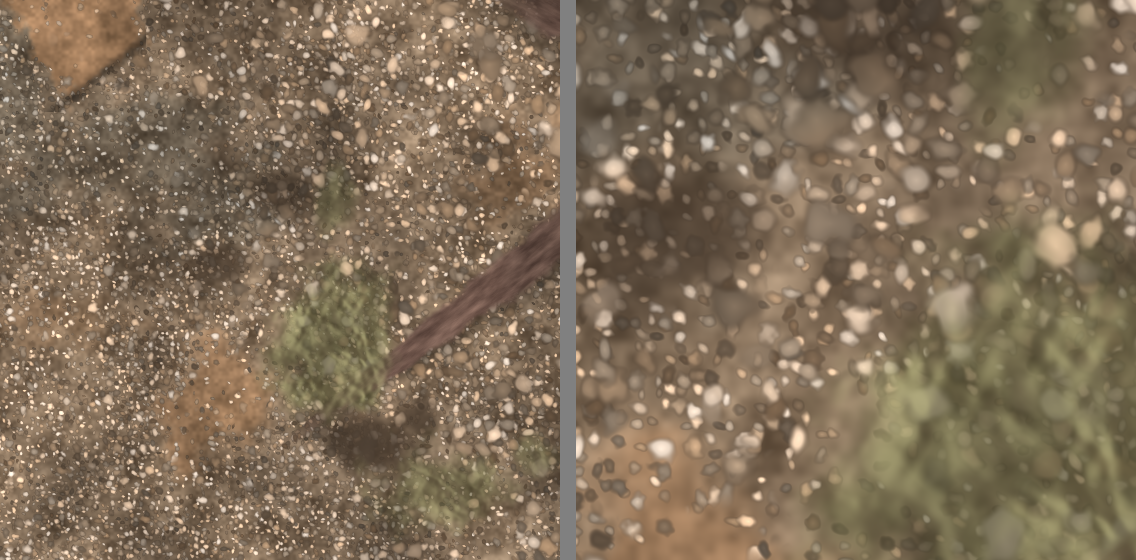
Left: the whole. Right: its middle third, enlarged.
Give the GLSL for this texture, as a Shadertoy shader.

```glsl
// Draws stony brown ground with gravel, bare soil, grass tufts and a fallen branch.

vec3 hash3(vec2 p) {
    vec3 q = fract(p.xyx * vec3(0.1031, 0.1030, 0.0973));
    q += dot(q, q.yxz + 33.33);
    return fract((q.xxy + q.yzz) * q.zyx);
}

float noise(vec2 p) {
    vec2 i = floor(p), f = fract(p);
    f = f * f * (3.0 - 2.0 * f);
    float low = mix(hash3(i).x, hash3(i + vec2(1, 0)).x, f.x);
    float high = mix(hash3(i + vec2(0, 1)).x, hash3(i + 1.0).x, f.x);
    return mix(low, high, f.y);
}

float fbm(vec2 p) {
    float sum = 0.0, weight = 0.53;
    for (int i = 0; i < 4; i++) {
        sum += weight * noise(p);
        p = mat2(1.6, 1.2, -1.2, 1.6) * p + 17.3;
        weight *= 0.5;
    }
    return sum;
}

mat2 rotation(float angle) {
    float c = cos(angle), s = sin(angle);
    return mat2(c, s, -s, c);
}

// Ragged soft patch, 1 inside and 0 outside
float patchMask(vec2 uv, vec2 center, vec2 radius) {
    float ragged = 1.6 * (fbm(uv * 16.0 + center * 31.0) - 0.5);
    return 1.0 - smoothstep(0.3, 1.15, length((uv - center) / radius) + ragged);
}

vec3 stoneColor(float tone, float warmth) {
    vec3 color = mix(vec3(0.30, 0.25, 0.20), vec3(0.62, 0.54, 0.455), smoothstep(-0.1, 0.6, tone));
    color = mix(color, vec3(0.90, 0.81, 0.72), smoothstep(0.55, 1.0, tone));
    return color * mix(vec3(0.97, 1.0, 1.04), vec3(1.05, 0.98, 0.90), warmth);
}

// Lays jittered rounded stones with dark rims over a color
vec3 addStones(vec3 color, vec2 uv, float scale, float density, float softness, float brightness) {
    vec2 p = uv * scale;
    float wobble = 0.7 * (noise(p * 2.6) - 0.5);
    for (int k = 0; k < 9; k++) {
        vec2 cell = floor(p) + vec2(k % 3, k / 3) - 1.0;
        vec3 shape = hash3(cell + scale * 7.0), look = hash3(cell + scale * 3.0 + 91.7);
        vec2 d = rotation(2.2 * look.y - 0.2) * (p - cell - 0.1 - 0.8 * shape.xy);
        d.y *= 1.0 + 0.8 * shape.x;
        float dist = length(d) / mix(0.33, 0.62, shape.z * shape.z) + wobble;
        float present = smoothstep(look.x, look.x + 0.1, density);
        float rim = 1.0 - smoothstep(0.8, 1.6, dist);
        color = mix(color, vec3(0.25, 0.20, 0.155), 0.4 * rim * present);
        float cover = 1.0 - smoothstep(1.0 - softness, 1.0 + softness, dist);
        vec3 stone = stoneColor(clamp(look.z + brightness, 0.0, 1.0), shape.y);
        color = mix(color, stone * (1.08 - 0.18 * dist), cover * present);
    }
    return color;
}

// Wispy blades crossing at several angles
vec3 addGrass(vec3 color, vec2 uv, vec2 center, vec2 radius, float strength) {
    vec2 bent = uv + 0.02 * fbm(uv * 18.0);
    float blades = 0.0;
    for (int i = 0; i < 3; i++) {
        vec2 p = rotation(0.7 * float(i) - 0.9) * bent;
        blades += noise(p * vec2(120.0, 24.0) + 40.0 * float(i)) / 3.0;
    }
    blades = smoothstep(0.25, 0.75, mix(blades, fbm(uv * 26.0), 0.35));
    vec3 green = mix(vec3(0.27, 0.26, 0.16), vec3(0.61, 0.59, 0.42), blades);
    float mask = patchMask(uv, center, radius) * (0.7 + 0.3 * blades);
    return mix(color, green, mask * strength);
}

vec3 addShadow(vec3 color, vec2 uv, vec2 center, vec2 radius, float strength) {
    return mix(color, vec3(0.26, 0.21, 0.165), strength * patchMask(uv, center, radius));
}

// Tapered wood with a soft shadow on its lower side
vec3 addBranch(vec3 color, vec2 uv, vec2 tip, vec2 butt, float tipWidth, float buttWidth) {
    vec2 axis = normalize(butt - tip), d = uv - tip;
    float along = dot(d, axis), across = dot(d, vec2(-axis.y, axis.x));
    float h = clamp(along / length(butt - tip), 0.0, 1.0);
    float side = across / mix(tipWidth, buttWidth, h) + 0.7 * (fbm(uv * 26.0) - 0.5);
    float visible = smoothstep(-0.02, 0.2, along);
    color *= 1.0 - 0.3 * visible * (1.0 - smoothstep(0.5, 1.8, abs(side + 0.5)));
    float grain = fbm(vec2(along * 30.0, across * 100.0));
    vec3 bark = mix(vec3(0.26, 0.19, 0.165), vec3(0.53, 0.42, 0.37), grain);
    return mix(color, bark, visible * (1.0 - smoothstep(0.7, 1.2, abs(side))));
}

void mainImage(out vec4 fragColor, in vec2 fragCoord) {
    vec2 uv = fragCoord / iResolution.xy;
    float coarse = smoothstep(0.1, 0.5, uv.x * 0.8 + uv.y * 0.5 - 0.3);

    // Bare soil: a corner wedge and loose patches
    vec2 d = uv - vec2(0.12, 0.82);
    float crevice = dot(d, vec2(0.61, -0.79));
    float edge = max(max(dot(d, vec2(-0.85, -0.53)), crevice), uv.x - 0.25);
    float wedge = 1.0 - smoothstep(-0.012, 0.012, edge + 0.05 * (fbm(uv * 40.0) - 0.5));
    float soil = max(wedge, 0.85 * patchMask(uv, vec2(0.38, 0.28), vec2(0.13, 0.12)));
    soil = max(soil, 0.6 * patchMask(uv, vec2(0.93, 0.72), vec2(0.11, 0.14)));
    soil = max(soil, 0.5 * patchMask(uv, vec2(0.1, 0.43), vec2(0.14, 0.06)));

    // Ground
    float grit = noise(uv * 150.0) + noise(uv * 75.0) - 1.0;
    float tone = 0.5 + 1.4 * (fbm(uv * 20.0) - 0.5) + 0.4 * grit;
    vec3 color = mix(vec3(0.35, 0.285, 0.22), vec3(0.62, 0.53, 0.435), tone);
    color = mix(color, mix(vec3(0.46, 0.35, 0.25), vec3(0.70, 0.54, 0.40), tone), soil);

    // Gravel, from fine to large
    float open = 1.0 - 0.85 * soil, drift = fbm(uv * 8.0 + 5.0) - 0.5;
    color = addStones(color, uv, 112.0, open * (0.75 - 0.25 * coarse + drift), 0.5, 0.08);
    color = addStones(color, uv, 68.0, open * (0.3 + 0.15 * coarse + drift), 0.45, 0.08);
    color = addStones(color, uv, 38.0, open * coarse * (0.3 + drift), 0.35, 0.1);
    color = addStones(color, uv, 21.0, coarse * 0.12, 0.25, 0.15);

    // Cool damp gravel, crevice and hollows
    float damp = patchMask(uv, vec2(0.3, 0.69), vec2(0.2, 0.17));
    damp = max(damp, patchMask(uv, vec2(0.02, 0.8), vec2(0.13, 0.24)));
    color *= mix(vec3(1.0), vec3(0.84, 0.88, 0.91), damp * (1.0 - wedge));
    color *= 1.0 - 0.35 * smoothstep(0.016, 0.0, abs(crevice)) * step(uv.x, 0.26) * step(0.8, uv.y);
    color = addShadow(color, uv, vec2(0.67, 0.22), vec2(0.14, 0.08), 0.8);
    color = addShadow(color, uv, vec2(0.39, 0.525), vec2(0.06, 0.04), 0.6);
    color = addShadow(color, uv, vec2(0.49, 0.66), vec2(0.05, 0.06), 0.5);

    // Wood and grass
    color = addBranch(color, uv, vec2(0.50, 0.20), vec2(1.02, 0.59), 0.007, 0.043);
    color = addBranch(color, uv, vec2(0.84, 1.06), vec2(1.04, 0.95), 0.03, 0.045);
    color = addGrass(color, uv, vec2(0.595, 0.40), vec2(0.13, 0.125), 0.9);
    color = addGrass(color, uv, vec2(0.77, 0.13), vec2(0.13, 0.08), 0.75);
    color = addGrass(color, uv, vec2(0.60, 0.64), vec2(0.05, 0.07), 0.7);
    color = addGrass(color, uv, vec2(0.95, 0.2), vec2(0.06), 0.6);

    // Broad light and dark drifts
    fragColor = vec4(color * (0.65 + 0.7 * fbm(uv * 7.0 + 9.0)), 1.0);
}
```
